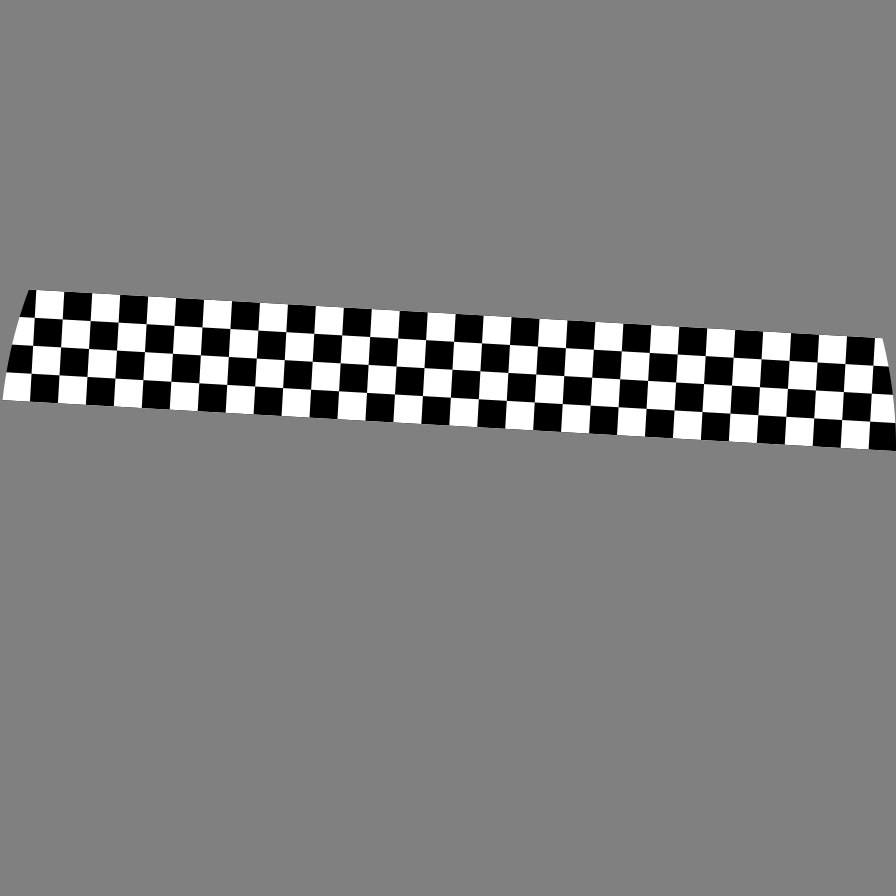
A WebGL 2 fragment shader for this pattern:

```glsl
#version 300 es
precision highp float;
// A tilted band of checker squares on flat grey, clipped by a centred disc.
// The canvas is rotated into band space, where two square waves multiply
// into the checker and distance functions cut out the band and its ends.

uniform vec2 u_resolution;
out vec4 fragColor;

const float TILT = 0.057;          // clockwise slope of the band, radians
const float CELL = 0.03125;        // side of one square
const float ROWS = 4.0;            // squares across the band
const float BAND_BOTTOM = 0.025;   // lower edge, above the centre
const float DISC_RADIUS = 0.5;     // rounds off the band ends
const vec3 GREY = vec3(0.5);
const vec3 DARK = vec3(0.0);
const vec3 LIGHT = vec3(1.0);

// Smoothed square wave: +1 in even cells, -1 in odd cells.
vec2 squareWave(vec2 cell, float blur) {
    vec2 toEdge = 0.5 - abs(fract(cell) - 0.5);
    vec2 parity = 1.0 - 2.0 * mod(floor(cell), 2.0);
    return parity * clamp(2.0 * toEdge / blur, 0.0, 1.0);
}

// Coverage of a shape from its signed distance.
float coverage(float dist, float pixel) {
    return clamp(0.5 - dist / pixel, 0.0, 1.0);
}

void main() {
    float side = min(u_resolution.x, u_resolution.y);
    float pixel = 1.0 / side;
    vec2 p = (gl_FragCoord.xy - 0.5 * u_resolution) / side;

    // Band space: x runs along the band, y across it.
    float c = cos(TILT), s = sin(TILT);
    vec2 q = vec2(c * p.x - s * p.y, s * p.x + c * p.y - BAND_BOTTOM);

    // Checker: squares are light where row and column parity agree.
    vec2 wave = squareWave(q / CELL, pixel / CELL);
    vec3 checker = mix(DARK, LIGHT, 0.5 + 0.5 * wave.x * wave.y);

    // Band clipped by the disc.
    float halfHeight = 0.5 * ROWS * CELL;
    float band = abs(q.y - halfHeight) - halfHeight;
    float disc = length(p) - DISC_RADIUS;
    float mask = coverage(max(band, disc), pixel);

    fragColor = vec4(mix(GREY, checker, mask), 1.0);
}
```
